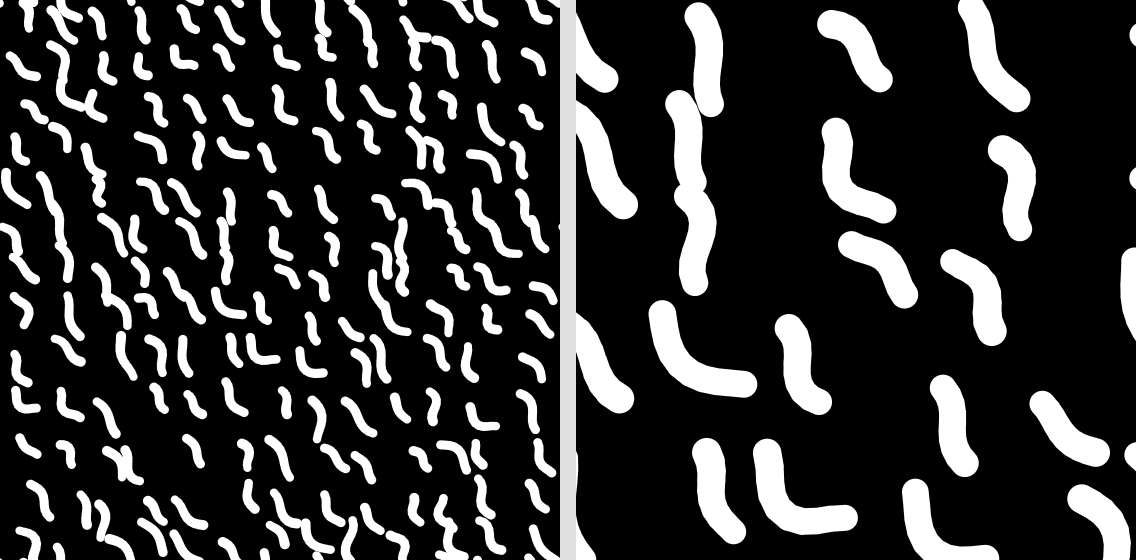
Left: the whole. Right: its middle third, enlarged.
Reproduce this pattern procedurally as a WebGL 2 fragment shader.

```glsl
#version 300 es
precision highp float;
// Tiling scatter of white wavy strokes, leaning down to the right, on black.

uniform vec2 u_resolution;
out vec4 fragColor;

const float TAU = 6.2831853;
const float GRID = 13.0;         // strokes per side of the tile
const float DRIFT_PERIOD = 4.0;  // noise cells per side of the tile
const int SEGMENTS = 9;
const vec3 INK = vec3(1.0);
const vec3 GROUND = vec3(0.0);

// Three random values in 0..1 for a wrapped cell and a seed.
vec3 hash3(vec2 cell, float period, uint seed) {
    uvec3 v = uvec3(uvec2(mod(cell, period)), seed);
    v = v * 1664525u + 1013904223u;
    v.x += v.y * v.z; v.y += v.z * v.x; v.z += v.x * v.y;
    v ^= v >> 16u;
    v.x += v.y * v.z; v.y += v.z * v.x; v.z += v.x * v.y;
    return vec3(v >> 8u) / 16777216.0;
}

float cornerSlope(vec2 corner, vec2 offset, float period, uint seed) {
    float angle = TAU * hash3(corner, period, seed).x;
    return dot(vec2(cos(angle), sin(angle)), offset);
}

// Gradient noise that wraps after a whole number of cells.
float gradientNoise(vec2 p, float period, uint seed) {
    vec2 i = floor(p);
    vec2 f = p - i;
    vec2 w = f * f * f * (f * (f * 6.0 - 15.0) + 10.0);
    vec2 e = vec2(1.0, 0.0);
    float low = mix(cornerSlope(i, f, period, seed),
                    cornerSlope(i + e.xy, f - e.xy, period, seed), w.x);
    float high = mix(cornerSlope(i + e.yx, f - e.yx, period, seed),
                     cornerSlope(i + e.xx, f - e.xx, period, seed), w.x);
    return mix(low, high, w.y);
}

// Stroke centre in grid units: jitter plus a slow drift shared by neighbours.
vec2 strokeCentre(vec2 cell, float jitter, float drift) {
    vec2 p = (cell + 0.5) * DRIFT_PERIOD / GRID;
    vec2 shift = vec2(gradientNoise(p, DRIFT_PERIOD, 11u),
                      gradientNoise(p, DRIFT_PERIOD, 12u));
    vec2 offset = hash3(cell, GRID, 1u).xy * 2.0 - 1.0;
    return cell + 0.5 + jitter * offset + drift * shift;
}

float segmentDistance(vec2 p, vec2 a, vec2 b) {
    vec2 ab = b - a;
    return length(p - a - ab * clamp(dot(p - a, ab) / dot(ab, ab), 0.0, 1.0));
}

// Distance to a round-ended stroke whose heading swings along its length.
float strokeDistance(vec2 p, float len, float radius, float lean,
                     float bend, float phase, float turn, float taper) {
    float stepLength = len / float(SEGMENTS);
    vec2 a = -0.46 * len * vec2(cos(lean), sin(lean));
    float d = 1.0;
    for (int i = 0; i < SEGMENTS; i++) {
        float t = (float(i) + 0.5) / float(SEGMENTS) - 0.5;
        float heading = lean - bend * cos(phase + turn * t);
        vec2 b = a + stepLength * vec2(cos(heading), sin(heading));
        d = min(d, segmentDistance(p, a, b) - radius * (1.0 + taper * t));
        a = b;
    }
    return d;
}

// Nearest stroke among the surrounding cells, in canvas units.
float scatterDistance(vec2 uv) {
    vec2 home = floor(uv * GRID);
    float d = 1.0;
    for (int y = -1; y <= 1; y++) {
        for (int x = -1; x <= 1; x++) {
            vec2 cell = home + vec2(x, y);
            vec2 p = uv - strokeCentre(cell, 0.22, 0.8) / GRID;
            if (dot(p, p) > 0.004) continue;
            vec3 shape = hash3(cell, GRID, 2u);
            vec3 curve = hash3(cell, GRID, 3u);
            float len = mix(0.044, 0.080, shape.x);
            float lean = mix(-1.30, -0.60, shape.y);
            float taper = mix(-0.25, 0.25, shape.z);
            float bend = mix(0.35, 0.85, curve.x);
            float phase = mix(-1.9, 1.9, curve.y);
            float turn = mix(3.6, 5.8, curve.z);
            d = min(d, strokeDistance(p, len, 0.0081, lean, bend, phase, turn, taper));
        }
    }
    return d;
}

void main() {
    vec2 uv = gl_FragCoord.xy / u_resolution;
    float pixel = 1.0 / min(u_resolution.x, u_resolution.y);
    float coverage = clamp(0.5 - scatterDistance(uv) / pixel, 0.0, 1.0);
    fragColor = vec4(mix(GROUND, INK, coverage), 1.0);
}
```
